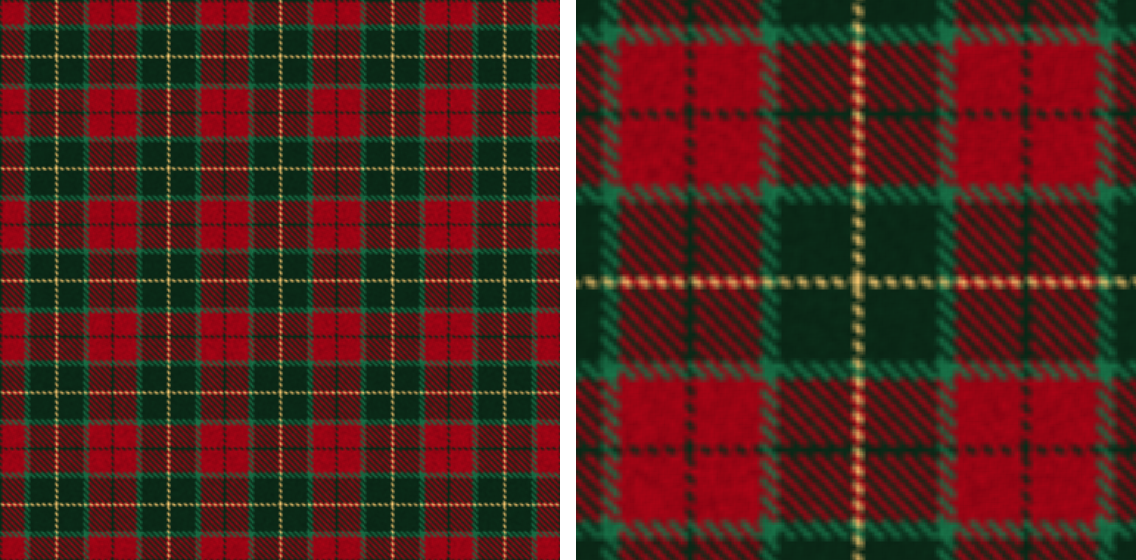
Left, the full canvas; right, a detail of the centre.
Give the GLSL for this pattern, as a WebGL 1 fragment shader.

```glsl
precision highp float;
// Red and green tartan with fine yellow lines, woven as a soft 2/2 twill.

uniform vec2 u_resolution;

#define REPEATS 5.0
#define SETT 76.0                        // threads per repeat, a multiple of 4
#define OFFSET vec2(0.5, -0.5)           // shift of the sett, in threads
#define RED vec3(0.620, 0.015, 0.080)
#define DARK_GREEN vec3(0.040, 0.160, 0.090)
#define GREEN vec3(0.090, 0.430, 0.270)
#define YELLOW vec3(0.980, 0.790, 0.440)
#define RELIEF 0.2                       // shading of the rounded yarn
#define WEAR 0.26                        // brightness variation between stitches
#define SOFTNESS 1.95                    // width of the fuzzy blend, in threads
#define SAMPLES 6                        // supersampling per axis

float hash(vec2 p) {
    vec3 q = fract(vec3(p.xyx) * 0.1031);
    q += dot(q, q.yzx + 33.33);
    return fract((q.x + q.y) * q.z);
}

// Yarn colour of one thread; the sett mirrors about its two centre lines.
vec3 yarnColor(float thread) {
    float half_sett = 0.5 * SETT;
    float d = abs(mod(thread + 0.5 + half_sett, SETT) - half_sett);
    vec3 color = DARK_GREEN;             // pivot line through the red
    color = mix(color, RED, step(1.0, d));
    color = mix(color, GREEN, step(16.0, d));
    color = mix(color, DARK_GREEN, step(20.0, d));
    return mix(color, YELLOW, step(37.0, d));
}

// Round profile: 0 at the edges, 1 in the middle.
float bulge(float x) {
    return 4.0 * x * (1.0 - x);
}

// Cloth colour at a position measured in threads.
vec3 weave(vec2 p) {
    vec2 cell = floor(p);
    vec2 inside = p - cell;
    float phase = mod(cell.x + cell.y, 4.0);
    bool warp_on_top = phase < 1.5;

    // Each float passes over two crossing threads.
    float thread = warp_on_top ? cell.x : cell.y;
    float across = warp_on_top ? inside.x : inside.y;
    float along = warp_on_top ? phase + inside.y : phase - 2.0 + inside.x;

    float shade = 0.7 + RELIEF * (bulge(across) + bulge(0.5 * along));
    float wear = 1.0 + WEAR * (hash(cell + 17.0) - 0.5);
    return yarnColor(thread) * shade * wear;
}

void main() {
    float threads_per_pixel = REPEATS * SETT / u_resolution.y;
    vec2 center = gl_FragCoord.xy * threads_per_pixel - OFFSET;
    float footprint = max(threads_per_pixel, SOFTNESS);
    vec3 color = vec3(0.0);

    // Average a grid of samples: fuzzy yarn blends with its neighbours.
    for (int j = 0; j < SAMPLES; j++) {
        for (int i = 0; i < SAMPLES; i++) {
            vec2 spot = (vec2(float(i), float(j)) + 0.5) / float(SAMPLES) - 0.5;
            color += weave(center + spot * footprint);
        }
    }
    gl_FragColor = vec4(color / float(SAMPLES * SAMPLES), 1.0);
}
```
